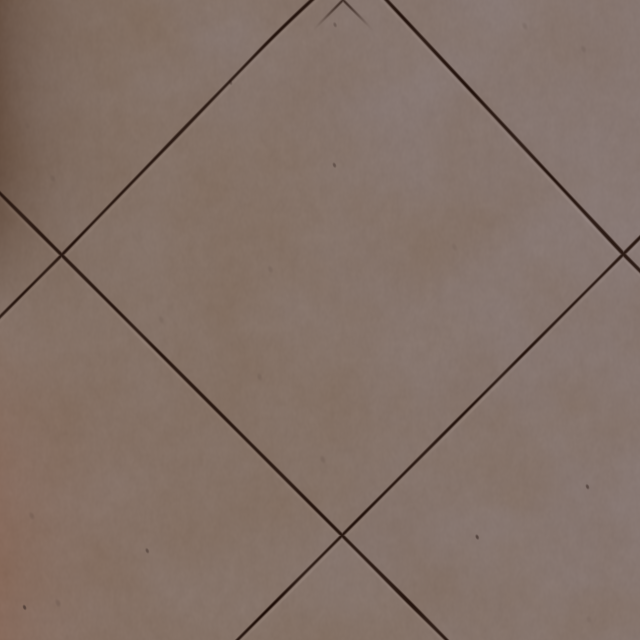
A WebGL 1 fragment shader for this texture:

```glsl
precision highp float;
// Worn taupe floor tiles laid diagonally, with thin dark joints and a few specks.

uniform vec2 u_resolution;

const vec2 PITCH = vec2(0.879, 0.876);         // joint spacing along x+y and x-y
const vec2 JOINT_OFFSET = vec2(0.698, -0.505); // first joint along x+y and x-y
const vec2 JOINT_HALF_WIDTH = vec2(0.0025, 0.0022);
const vec2 APEX = vec2(0.536, 1.0);            // tip of the faint chevron

const vec3 TAUPE = vec3(0.521, 0.447, 0.401);
const vec3 COOL_GREY = vec3(0.530, 0.467, 0.446);
const vec3 WARM_CLAY = vec3(0.535, 0.400, 0.335);
const vec3 SHADE_BROWN = vec3(0.390, 0.300, 0.245);
const vec3 JOINT_DARK = vec3(0.135, 0.070, 0.045);
const vec3 SPECK_DARK = vec3(0.250, 0.190, 0.170);

vec2 hash2(vec2 p) {
  vec3 q = fract(vec3(p.xyx) * vec3(0.1031, 0.1030, 0.0973));
  q += dot(q, q.yzx + 33.33);
  return fract((q.xx + q.yz) * q.zy);
}

float cornerSlope(vec2 cell, vec2 corner, vec2 f) {
  return dot(hash2(cell + corner + 57.0) * 2.0 - 1.0, f - corner);
}

float gradientNoise(vec2 p) {
  vec2 i = floor(p);
  vec2 f = fract(p);
  vec2 u = f * f * f * (f * (f * 6.0 - 15.0) + 10.0);
  float low = mix(cornerSlope(i, vec2(0.0), f), cornerSlope(i, vec2(1.0, 0.0), f), u.x);
  float high = mix(cornerSlope(i, vec2(0.0, 1.0), f), cornerSlope(i, vec2(1.0), f), u.x);
  return mix(low, high, u.y);
}

float fbm(vec2 p) {
  float sum = 0.0;
  float amplitude = 1.0;
  for (int i = 0; i < 4; i++) {
    sum += amplitude * gradientNoise(p);
    p = p * 2.03 + 17.1;
    amplitude *= 0.55;
  }
  return sum;
}

// Soft-edged stroke coverage for a distance to its centre line.
float stroke(float dist, float halfWidth, float soft) {
  return 1.0 - smoothstep(halfWidth - soft, halfWidth + soft, abs(dist));
}

// Signed distances to the nearest falling (x) and rising (y) joints.
vec2 jointDistances(vec2 p) {
  float rise = max(p.y - 0.6, 0.0) / 0.4;
  float rightSide = smoothstep(0.4, 0.6, p.x);
  vec2 diagonal = vec2(p.x + p.y, p.x - p.y);
  diagonal += rise * vec2(-0.027 * rightSide, 0.013 * (1.0 - rightSide));
  return (mod(diagonal - JOINT_OFFSET + 0.5 * PITCH, PITCH) - 0.5 * PITCH) * 0.7071;
}

// Short pair of strokes that fade out away from the apex.
float chevron(vec2 p, vec2 apex, float soft) {
  vec2 q = p - apex;
  float fade = 1.0 - smoothstep(0.0, 0.050, abs(q.x));
  return fade * stroke((q.y + abs(q.x)) * 0.7071, 0.0018, soft);
}

// Sparse dark dots, at most one in each cell.
float specks(vec2 p, float cells, float density, float radius, float soft) {
  vec2 cell = floor(p * cells);
  vec2 pick = hash2(cell + 11.0);
  vec2 centre = (cell + 0.15 + 0.7 * hash2(cell + 83.0)) / cells;
  vec2 q = (p - centre) * vec2(1.25, 0.85);
  q.x += 0.35 * q.y;
  float spot = 1.0 - smoothstep(radius - soft, radius + soft, length(q));
  return spot * step(pick.x, density) * (0.4 + 0.6 * pick.y);
}

// Glazed surface: broad tints, cloudy patches and fine grain.
vec3 tileSurface(vec2 p) {
  float cloud = fbm(p * 4.0);
  float cool = smoothstep(0.30, 1.10, p.x + 0.25 * (p.y - 0.5) + 0.45 * cloud);
  vec3 colour = mix(TAUPE, COOL_GREY, cool);
  float clayEdge = exp(-p.x * 9.0) * (1.0 - smoothstep(0.15, 0.60, p.y));
  float shadeEdge = exp(-p.x * 14.0) * smoothstep(0.45, 0.75, p.y);
  colour = mix(colour, WARM_CLAY, 0.65 * clayEdge);
  colour = mix(colour, SHADE_BROWN, 0.85 * shadeEdge);
  colour += 0.022 * fbm(p * 7.0 + 5.0) * vec3(0.6, 0.9, 1.4);
  colour += 0.012 * fbm(p * vec2(62.0, 42.0));
  colour += 0.010 * gradientNoise(p * vec2(180.0, 120.0));
  return colour;
}

void main() {
  vec2 p = gl_FragCoord.xy / u_resolution;
  float pixel = 1.0 / min(u_resolution.x, u_resolution.y);
  float soft = max(0.0019, 0.75 * pixel);
  vec3 colour = tileSurface(p);

  // Specks
  colour = mix(colour, SPECK_DARK, 0.75 * specks(p, 5.0, 0.25, 0.0028, soft));
  colour = mix(colour, SPECK_DARK, 0.16 * specks(p + 3.0, 9.0, 0.12, 0.0040, 0.003));

  // Joints, each with a pale lip on its lower side
  vec2 d = jointDistances(p);
  vec2 halfWidth = JOINT_HALF_WIDTH * (1.0 + 0.35 * gradientNoise(p * 9.0));
  float lip = max(stroke(d.x + 0.0055, 0.0015, 0.002), stroke(d.y - 0.0055, 0.0015, 0.002));
  float joint = max(stroke(d.x, halfWidth.x, soft), stroke(d.y, halfWidth.y, soft));
  colour += 0.035 * lip * (0.7 + gradientNoise(p * 6.0 + 9.0));
  colour = mix(colour, JOINT_DARK, (0.93 + 0.2 * gradientNoise(p * 13.0)) * joint);
  colour = mix(colour, JOINT_DARK, 0.7 * chevron(p, APEX, soft));

  gl_FragColor = vec4(colour, 1.0);
}
```
